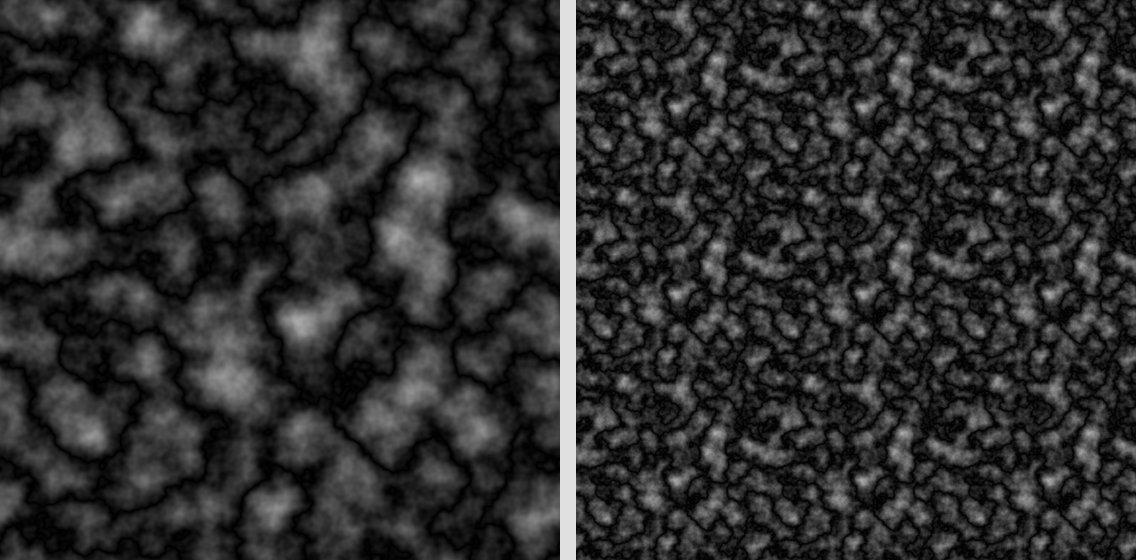
Left, the tile; right, the same tile 3 across and 3 down.
Write a three.js fragment shader that draws this texture.

```glsl
#define BASE_CELLS 6.0
#define OCTAVES 5
#define GAIN 0.5
#define CONTRAST 0.86
#define SEED 17.0

varying vec2 vUv;

// Sine-free hash: cell and layer to two values in 0..1
vec2 hash2(vec3 p) {
  vec3 q = fract(p * vec3(0.1031, 0.1030, 0.0973));
  q += dot(q, q.yzx + 33.33);
  return fract((q.xx + q.yz) * q.zy);
}

// Unit gradient of a lattice corner, wrapped to the period
vec2 cornerGradient(vec2 corner, float period, float layer) {
  return normalize(hash2(vec3(mod(corner, period), layer)) * 2.0 - 0.9999);
}

float cornerValue(vec2 cell, vec2 local, vec2 corner, float period, float layer) {
  return dot(cornerGradient(cell + corner, period, layer), local - corner);
}

// Signed gradient noise that repeats after a whole number of cells
float wrappedNoise(vec2 p, float period, float layer) {
  vec2 cell = floor(p);
  vec2 f = p - cell;
  vec2 blend = f * f * f * (f * (f * 6.0 - 15.0) + 10.0);
  float bottom = mix(cornerValue(cell, f, vec2(0.0, 0.0), period, layer),
                     cornerValue(cell, f, vec2(1.0, 0.0), period, layer), blend.x);
  float top = mix(cornerValue(cell, f, vec2(0.0, 1.0), period, layer),
                  cornerValue(cell, f, vec2(1.0, 1.0), period, layer), blend.x);
  return mix(bottom, top, blend.y);
}

// Octaves with shifted lattices, so their zeros do not line up
float cloudField(vec2 uv) {
  float sum = 0.0;
  float amplitude = 1.0;
  float period = BASE_CELLS;
  for (int i = 0; i < OCTAVES; i++) {
    float layer = SEED + float(i) * 7.0;
    vec2 shift = vec2(0.37, 0.61) * float(i);
    sum += amplitude * wrappedNoise(uv * period + shift, period, layer);
    amplitude *= GAIN;
    period *= 2.0;
  }
  return sum;
}

void main() {
  // Folding the signed field turns its zero crossings into dark veins
  float grey = CONTRAST * abs(cloudField(vUv));
  gl_FragColor = vec4(vec3(grey), 1.0);
}
```
